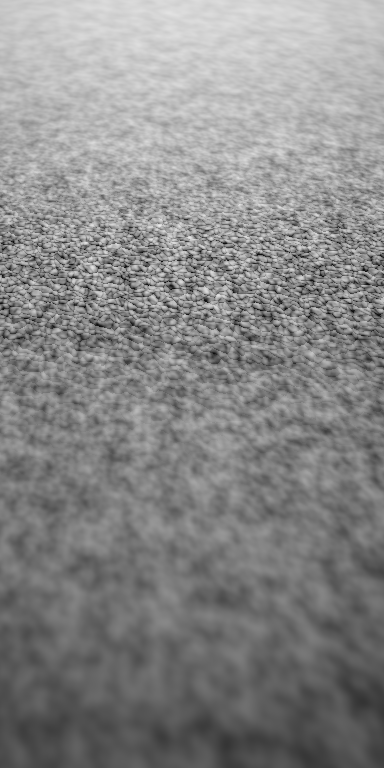
This texture is drawn by a WebGL 1 fragment shader. Its source:

```glsl
precision highp float;
uniform vec2 u_resolution;

const float HORIZON = 3.0;
const float FOCUS = 1.29;
const float PEBBLE_FREQUENCY = 98.0;

vec2 hash2(vec2 p) {
  vec3 q = fract(p.xyx * vec3(0.1031, 0.103, 0.0973));
  q += dot(q, q.yzx + 33.33);
  return fract((q.xx + q.yz) * q.zy);
}

float cornerSlope(vec2 cell, vec2 offset) {
  float angle = 6.2832 * hash2(cell).x;
  return dot(vec2(cos(angle), sin(angle)), offset);
}

float gradientNoise(vec2 p) {
  vec2 i = floor(p);
  vec2 f = fract(p);
  vec2 s = f * f * f * (f * (f * 6.0 - 15.0) + 10.0);
  vec2 e = vec2(1.0, 0.0);
  float low = mix(cornerSlope(i, f), cornerSlope(i + e, f - e), s.x);
  float high = mix(cornerSlope(i + e.yx, f - e.yx), cornerSlope(i + 1.0, f - 1.0), s.x);
  return mix(low, high, s.y);
}

// Rounded pebbles: lit on the far side, dark in the crevices.
float pebbles(vec2 p, float softness) {
  vec2 cell = floor(p);
  vec2 f = fract(p);
  float nearest = 9.0;
  float second = 9.0;
  vec2 toCentre = vec2(0.0);
  for (int y = -1; y <= 1; y++) {
    for (int x = -1; x <= 1; x++) {
      vec2 o = vec2(float(x), float(y));
      vec2 r = o + 0.1 + 0.8 * hash2(cell + o) - f;
      float d = length(r);
      if (d < nearest) {
        second = nearest;
        nearest = d;
        toCentre = r;
      } else {
        second = min(second, d);
      }
    }
  }
  float crevice = 1.0 - smoothstep(0.0, 0.35 + softness, second - nearest);
  return 0.17 - 0.7 * toCentre.y - 0.5 * crevice;
}

// How much detail of a given screen frequency survives the lens blur.
float sharpness(float frequency, float blur, float falloff) {
  float spread = frequency * blur;
  return exp(-falloff * spread * spread);
}

float surfaceRelief(vec2 ground, float depth, float blur) {
  float relief = 0.0;
  float frequency = 15.0;
  float amplitude = 0.09;
  for (int i = 0; i < 4; i++) {
    vec2 p = ground * frequency + float(i) * vec2(17.3, 31.7) + 200.0;
    relief += amplitude * gradientNoise(p) * sharpness(frequency / depth, blur, 4.0);
    frequency *= 2.0;
    amplitude *= 1.55;
  }
  vec2 warp = vec2(gradientNoise(ground * 49.0 + 90.0), gradientNoise(ground * 49.0 + 150.0));
  float screenFrequency = PEBBLE_FREQUENCY / depth;
  float grain = pebbles(ground * PEBBLE_FREQUENCY + warp * 0.9 + 300.0, 2.0 * screenFrequency * blur);
  relief += 0.42 * grain * sharpness(screenFrequency, blur, 16.0);
  // Hollows read darker than the tops read bright.
  return relief - 0.7 * relief * relief;
}

// Light falls off from the bright distance to the dark foreground.
float baseTone(vec2 uv) {
  float tone = mix(0.3, 0.455, smoothstep(-0.02, 0.27, uv.y));
  tone += 0.085 * smoothstep(0.2, 0.58, uv.y);
  tone += 0.19 * smoothstep(0.53, 0.9, uv.y);
  tone += 0.09 * smoothstep(0.84, 1.0, uv.y);
  float side = abs(uv.x - 0.48) * 2.0;
  float edgeShade = mix(0.13, 0.09, smoothstep(0.0, 0.5, uv.y));
  return tone * (1.03 - edgeShade * side * side);
}

void main() {
  vec2 uv = gl_FragCoord.xy / u_resolution;
  vec2 view = vec2(uv.x, uv.y * 2.0);

  // Ground plane in perspective, with a slight slant.
  float depth = HORIZON - view.y;
  vec2 ground = vec2(view.x - 0.5, 2.6) / depth;
  ground.y += 0.22 * ground.x;

  // Narrow band of focus.
  float blur = 0.0018 + 0.02 * max(abs(view.y - FOCUS) - 0.08, 0.0);

  float relief = surfaceRelief(ground, depth, blur);
  float contrast = mix(1.0, 0.65, smoothstep(0.75, 1.0, uv.y));
  float tone = baseTone(uv) + contrast * relief;
  gl_FragColor = vec4(vec3(clamp(tone, 0.06, 0.92)), 1.0);
}
```
